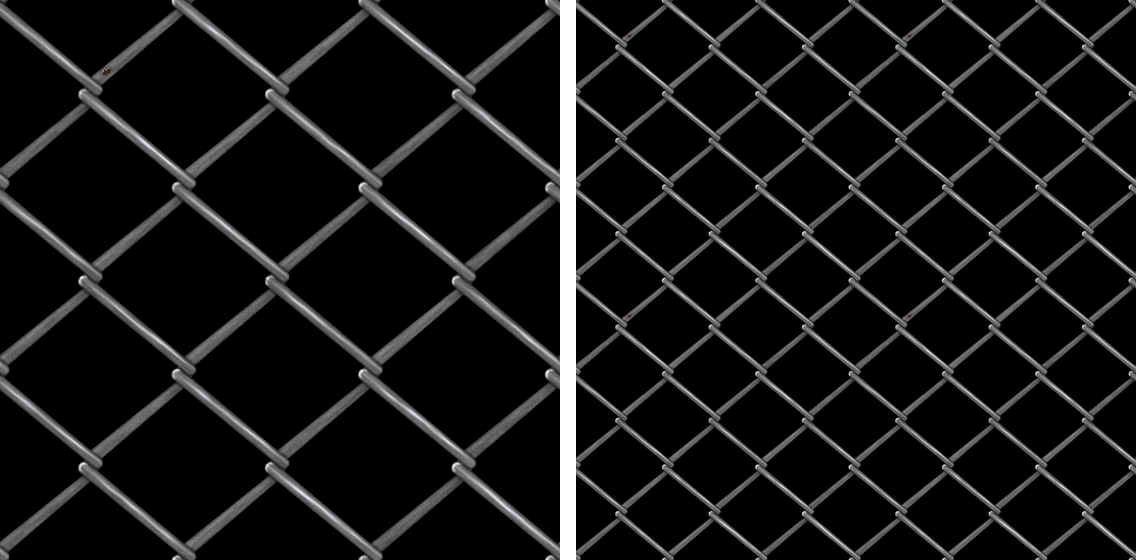
Left: one tile. Right: repeated 2 by 2.
Give the GLSL for this pattern, as a WebGL 2 fragment shader.

```glsl
#version 300 es
precision highp float;
// Chain-link fence of grey steel wire on black, three diamonds across and down.
// Every knot of a staggered lattice owns one rear wire rising to the right and one
// front wire falling to the right; both are tapered capsules with streaked shading.

uniform vec2 u_resolution;
out vec4 fragColor;

float hash(vec2 p) {
    vec3 h = fract(p.xyx * vec3(0.1031, 0.1030, 0.0973));
    h += dot(h, h.yzx + 33.33);
    return fract((h.x + h.y) * h.z);
}

float noise(vec2 p) {
    vec2 i = floor(p), f = fract(p);
    f = f * f * (3.0 - 2.0 * f);
    return mix(mix(hash(i), hash(i + vec2(1, 0)), f.x),
               mix(hash(i + vec2(0, 1)), hash(i + vec2(1, 1)), f.x), f.y);
}

// Tapered capsule: x = position along (0..1 inside), y = signed position across,
// z = distance from the axis (both relative to the radius), w = distance to the edge.
vec4 wire(vec2 p, vec2 a, vec2 b, float ra, float rb) {
    vec2 axis = b - a;
    float along = dot(p - a, axis) / dot(axis, axis);
    float t = clamp(along, 0.0, 1.0);
    float r = mix(ra, rb, t);
    float dist = length(p - a - axis * t);
    float across = dot(p - a, normalize(vec2(-axis.y, axis.x)));
    return vec4(along, across / r, dist / r, dist - r);
}

float rearTone(vec4 w, vec2 seed) {
    float streak = noise(vec2(w.x * 7.0, w.y * 2.5) + seed);
    float grain = noise(vec2(w.x * 55.0, w.y * 5.0) + seed);
    float tone = 0.27 + 0.10 * streak + 0.07 * grain + 0.05 * hash(seed);
    tone += 0.07 * exp(-pow((w.y - 0.35) * 3.0, 2.0));
    tone += 0.25 * smoothstep(0.05, -0.06, w.x) * smoothstep(0.1, 0.7, w.y);
    tone *= 1.0 - 0.3 * smoothstep(0.8, 1.05, w.x);
    return tone * (1.0 - 0.28 * smoothstep(0.6, 1.0, w.z));
}

float frontTone(vec4 w, vec2 seed) {
    float streak = noise(vec2(w.x * 9.0, w.y * 3.0) + seed);
    float grain = noise(vec2(w.x * 60.0, w.y * 6.0) + seed);
    float middle = smoothstep(0.0, 0.3, w.x) * smoothstep(1.05, 0.75, w.x);
    float tone = 0.29 + 0.09 * streak + 0.06 * grain + 0.04 * hash(seed);
    // Glossy line that drifts towards the upper side near the far end
    float line = mix(0.0, 0.4, w.x) + 0.2 * (noise(vec2(w.x * 4.0, 3.0) + seed) - 0.5);
    float gloss = exp(-pow((w.y - line) * 3.4, 2.0));
    tone += gloss * (0.12 + 0.28 * middle * (0.4 + streak));
    tone *= 1.0 - 0.4 * smoothstep(0.55, 1.0, w.z);
    // Bright worn rim where the wire turns around the knot
    float rim = smoothstep(0.015, -0.025, w.x) * exp(-pow((w.z - 0.72) * 4.5, 2.0));
    return tone + rim * (0.25 + 0.35 * noise(w.xy * vec2(60.0, 4.0) + seed));
}

vec3 steel(float tone) {
    return tone * vec3(0.99, 1.0, 1.015);
}

void main() {
    vec2 uv = gl_FragCoord.xy / u_resolution;
    vec2 p = uv * 3.0 - vec2(-0.013, 0.005);
    float px = 3.0 / min(u_resolution.x, u_resolution.y);
    float row0 = floor(p.y * 2.0);
    vec3 rear = vec3(0.0);
    vec3 front = vec3(0.0);
    float frontCover = 0.0, shadow = 1.0;

    for (float j = -1.0; j <= 2.0; j++) {
        float row = row0 + j;
        float shift = 0.5 * mod(row, 2.0);
        float column0 = floor(p.x - shift);
        for (float i = -1.0; i <= 1.0; i++) {
            float column = column0 + i;
            vec2 q = p - vec2(column + shift, row * 0.5);
            // Wrapped lattice index keeps the variation seamless
            vec2 seed = vec2(mod(column, 3.0), mod(row, 6.0)) * 17.0 + 5.0;

            vec4 w = wire(q, vec2(0.022, 0.055), vec2(0.48, 0.435), 0.036, 0.026);
            rear = mix(rear, steel(rearTone(w, seed)), clamp(0.5 - w.w / px, 0.0, 1.0));

            // Dark core that fills the knot
            float core = length(q * vec2(0.85, 1.0)) - 0.042;
            float cover = clamp(0.5 - core / px, 0.0, 1.0);
            rear = mix(rear, steel(0.24 + 0.1 * noise(q * 60.0 + seed)), cover);

            w = wire(q, vec2(-0.035, -0.012), vec2(0.535, -0.486), 0.034, 0.029);
            cover = clamp(0.5 - w.w / px, 0.0, 1.0);
            float contact = mix(0.55, 1.0, smoothstep(0.0, 0.018, w.w));
            shadow = min(shadow, contact);
            front = mix(front * contact, steel(frontTone(w, seed + 71.0)), cover);
            frontCover = max(frontCover, cover);
        }
    }

    // One small patch of rust with pale flakes on a rear wire
    float rust = noise(uv * 320.0);
    float patchMask = smoothstep(0.011, 0.004, length((uv - vec2(0.189, 0.873)) * vec2(0.8, 1.0)));
    vec3 rustColor = mix(vec3(0.13, 0.08, 0.07), vec3(0.62, 0.47, 0.45), smoothstep(0.5, 0.8, rust));
    rear = mix(rear, rustColor * step(0.05, rear.g), patchMask * 0.8);

    vec3 color = rear * shadow * (1.0 - frontCover) + front * step(0.001, frontCover);
    fragColor = vec4(color, 1.0);
}
```
